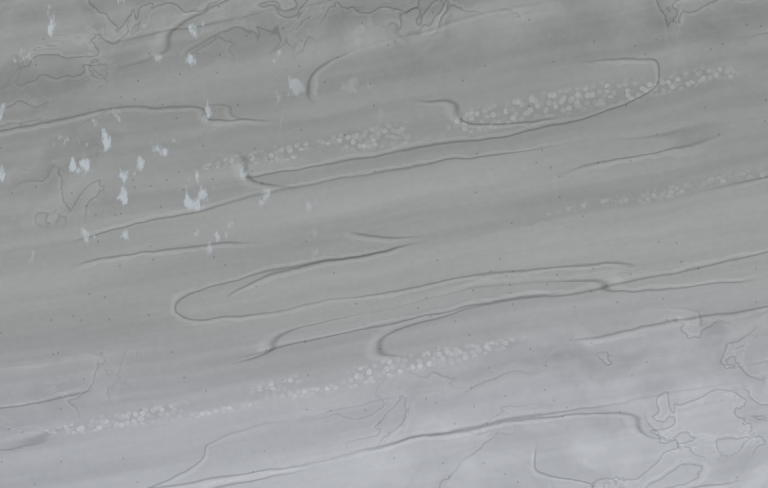
A Shadertoy shader for this texture:

```glsl
// Grey marble slab: tilted strata, dark hairline veins, pebbly lenses and pale scuffs.
const vec3 DARK = vec3(0.545, 0.555, 0.548);
const vec3 MID = vec3(0.592, 0.600, 0.600);
const vec3 LIGHT = vec3(0.672, 0.682, 0.706);
const vec3 SCUFF = vec3(0.74, 0.78, 0.81);
const float SLOPE = 0.18;          // rise of the strata
const float WARP = 0.035;          // waviness of the strata
const float STRATA_TONE = 0.085;
const float VEIN_TONE = 0.085;
const float VEIN_WIDTH = 0.0035;
const float PEBBLE_SCALE = 85.0;
const float GRAIN_TONE = 0.022;

float hash(vec2 p) {
    return fract(sin(dot(p, vec2(127.1, 311.7))) * 43758.5453);
}

float noise(vec2 p) {
    vec2 i = floor(p), f = fract(p);
    f = f * f * f * (f * (f * 6.0 - 15.0) + 10.0);
    return mix(mix(hash(i), hash(i + vec2(1, 0)), f.x),
               mix(hash(i + vec2(0, 1)), hash(i + vec2(1, 1)), f.x), f.y);
}

float fbm(vec2 p) {
    float sum = 0.0, amp = 0.5;
    for (int i = 0; i < 5; i++) {
        sum += amp * noise(p);
        p = mat2(1.6, 1.2, -1.2, 1.6) * p + 7.3;
        amp *= 0.5;
    }
    return sum / 0.97;
}

// Stretched noise whose octaves all keep the bedding direction
float bedding(vec2 p) {
    float sum = 0.0, amp = 0.5;
    for (int i = 0; i < 4; i++) {
        sum += amp * noise(p);
        p = p * vec2(1.9, 2.1) + 13.7;
        amp *= 0.55;
    }
    return sum / 1.01;
}

// Signed distance, in canvas heights, to the middle contour of a field
float contour(float field) {
    float slope = length(vec2(dFdx(field), dFdy(field))) * iResolution.y;
    return (field - 0.5) / max(slope, 1.5);
}

// Dark hairline with a pale lip on one side
float vein(float d, float width) {
    float core = 1.0 - smoothstep(0.0, width, abs(d));
    float lip = 1.0 - smoothstep(0.0, width * 1.6, abs(d + width * 1.9));
    return 0.4 * lip - core;
}

// Distance to the nearest jittered cell centre, and that cell's random value
vec2 cells(vec2 p) {
    vec2 id = floor(p), best = vec2(9.0, 0.0);
    for (int y = -1; y <= 1; y++)
    for (int x = -1; x <= 1; x++) {
        vec2 c = id + vec2(x, y);
        float d = length(c + vec2(hash(c), hash(c + 31.7)) - p);
        if (d < best.x) best = vec2(d, hash(c + 77.1));
    }
    return best;
}

// Tapered band along the strata, from start to end
float lens(vec2 q, float level, float start, float end, float halfWidth) {
    float t = clamp((q.x - start) / (end - start), 0.0, 1.0);
    float w = halfWidth * sqrt(4.0 * t * (1.0 - t)) + 0.0001;
    return 1.0 - smoothstep(0.5 * w, 1.2 * w, abs(q.y - level));
}

void mainImage(out vec4 fragColor, in vec2 fragCoord) {
    vec2 p = fragCoord / iResolution.y;
    float right = p.x * iResolution.y / iResolution.x;

    // Strata coordinates: x along the beds, y across them
    vec2 bend = vec2(fbm(p * 2.6), fbm(p * 2.6 + 19.4)) - 0.5;
    vec2 q = vec2(p.x, p.y - SLOPE * p.x) + WARP * bend;
    float rough = fbm(q * vec2(5.0, 14.0) + 3.0) - 0.5;

    // Broken zones: the top, the lower right and loose patches between
    float broken = smoothstep(0.82, 0.97, p.y)
                 + smoothstep(0.14, -0.02, q.y) * smoothstep(0.3, 0.6, right)
                 + 0.8 * smoothstep(0.52, 0.66, fbm(q * vec2(1.8, 5.0) + 41.0));
    broken = clamp(broken, 0.0, 1.0);

    // Overall light falls from the lower edge upward
    float height = p.y - 0.13 * right + 0.12 * bend.x;
    vec3 color = mix(LIGHT, MID, smoothstep(-0.02, 0.36, height));
    color = mix(color, DARK, 0.75 * smoothstep(0.4, 0.85, height));

    // Broad and fine bedding, with mottling where it is broken
    float tone = STRATA_TONE * (bedding(q * vec2(1.3, 13.0)) - 0.5);
    tone += 0.5 * STRATA_TONE * (bedding(q * vec2(2.5, 50.0) + 0.02 * rough) - 0.5);
    tone += 0.11 * broken * (fbm(q * vec2(9.0, 17.0) + 5.0 * bend) - 0.5);

    // Long veins along the beds
    for (int i = 0; i < 3; i++) {
        float k = float(i);
        vec2 v = q + vec2(0.0, 0.025 * rough);
        float d = contour(noise(v * vec2(0.8 + 0.3 * k, 7.0 + 3.0 * k) + 17.0 * k));
        float shown = smoothstep(0.4, 0.66, noise(q * vec2(3.0, 11.0) + 9.0 * k));
        tone += VEIN_TONE * shown * vein(d, VEIN_WIDTH * (0.7 + 0.8 * noise(q * 14.0)));
    }

    // Short crooked cracks inside the broken zones
    for (int i = 0; i < 2; i++) {
        float k = float(i);
        float d = contour(fbm(q * vec2(3.5, 7.0) + 2.0 * bend + 23.0 * k));
        float shown = broken * smoothstep(0.35, 0.65, noise(q * 7.0 + 5.0 * k));
        tone += 0.7 * VEIN_TONE * shown * vein(d, VEIN_WIDTH);
    }

    // Pebbly lenses
    float pebbly = lens(q, 0.585, 0.4, 1.75, 0.026) + lens(q, 0.098, 0.08, 1.15, 0.025)
                 + 0.7 * lens(q, 0.365, 1.1, 1.8, 0.014);
    pebbly *= smoothstep(0.3, 0.55, noise(q * vec2(9.0, 40.0)) + 0.15);
    vec2 pebble = cells(p * PEBBLE_SCALE + 1.5 * rough);
    float stone = 1.0 - smoothstep(0.3, 0.65, pebble.x);
    tone += pebbly * (0.015 + 0.09 * (stone * pebble.y - 0.25));

    // Scattered dark pits and fine grain
    vec2 pit = cells(p * 45.0);
    tone -= 0.06 * step(0.93, pit.y) * (1.0 - smoothstep(0.05, 0.16, pit.x));
    tone += GRAIN_TONE * (fbm(p * 110.0) - 0.5);
    color += tone;

    // Pale, steep scuffs, mostly on the upper left
    float scuff = smoothstep(0.69, 0.82, fbm(p * vec2(28.0, 17.0) + 61.0));
    scuff *= smoothstep(0.6, 0.2, right) * smoothstep(0.4, 0.55, p.y);
    color = mix(color, SCUFF, 0.75 * scuff);

    fragColor = vec4(clamp(color, 0.0, 1.0), 1.0);
}
```
